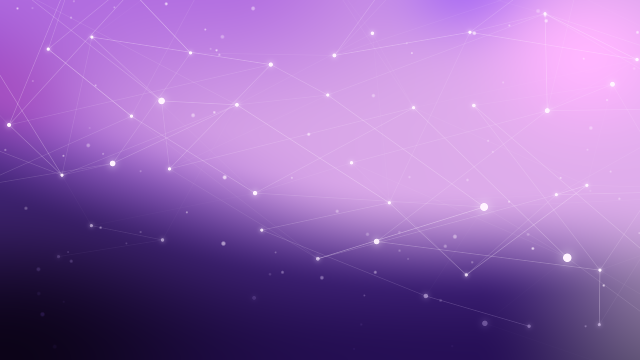
Write a Shadertoy shader that draws this background.

```glsl
const vec3 LAVENDER = vec3(0.87, 0.68, 0.92);
const vec3 ORCHID   = vec3(0.69, 0.42, 0.88);
const vec3 PURPLE   = vec3(0.58, 0.28, 0.78);
const vec3 MAGENTA  = vec3(0.66, 0.31, 0.75);
const vec3 VIOLET   = vec3(0.62, 0.38, 0.95);
const vec3 PINK     = vec3(1.00, 0.71, 1.00);
const vec3 DUSK     = vec3(0.54, 0.33, 0.76);
const vec3 INDIGO   = vec3(0.30, 0.17, 0.54);
const vec3 DEEP     = vec3(0.15, 0.06, 0.34);
const vec3 INK      = vec3(0.04, 0.01, 0.08);
const vec3 MIST     = vec3(0.78, 0.65, 0.85);
const vec3 SLATE    = vec3(0.40, 0.35, 0.48);
const vec3 SPARK    = vec3(1.00, 0.95, 1.00);
const vec3 DIM_SPARK = vec3(0.50, 0.32, 0.88);

const float CELL = 0.2;            // spacing of the network nodes
const int COLUMNS = 9;
const int ROWS = 5;
const int LINKS = 3;               // links leaving each node
const int DUST = 85;
const float LINK_WIDTH = 0.0008;
const float LINK_ALPHA = 0.36;
const float NODE_MIN = 0.0045;
const float NODE_GROWTH = 0.0075;

vec2 hash2(vec2 p) {
    vec3 q = fract(p.xyx * vec3(0.1031, 0.1030, 0.0973));
    q += dot(q, q.yzx + 33.33);
    return fract((q.xx + q.yz) * q.zy);
}

float glow(vec2 p, vec2 center, vec2 radius) {
    vec2 d = (p - center) / radius;
    return exp(-dot(d, d));
}

float segmentDistance(vec2 p, vec2 a, vec2 b) {
    vec2 ab = b - a;
    float t = clamp(dot(p - a, ab) / max(dot(ab, ab), 1e-5), 0.0, 1.0);
    return length(p - a - ab * t);
}

float coverage(float d, float radius, float pixel) {
    return clamp((radius - d) / pixel + 0.5, 0.0, 1.0);
}

vec2 nodePosition(vec2 cell) {
    return (cell + 0.08 + 0.84 * hash2(cell + 17.0)) * CELL;
}

// The network thins out toward the dark lower left.
float presence(vec2 p) {
    return smoothstep(0.2, 0.6, p.y + 0.2 * p.x);
}

vec3 backdrop(vec2 uv) {
    float x = uv.x, y = uv.y;
    float height = y - (0.59 - 0.70 * x + 0.45 * x * x);   // above the curved horizon

    // Upper light
    vec3 light = mix(LAVENDER, PURPLE, 0.95 * exp(-5.0 * x));
    float crown = smoothstep(0.62, 1.1, y) * (1.0 - 0.75 * smoothstep(0.35, 0.7, x));
    light = mix(light, ORCHID, crown);
    float shade = (1.0 - smoothstep(0.0, 0.25, height)) * (1.0 - smoothstep(0.2, 0.6, x));
    light = mix(light, DUSK, 0.6 * shade);
    light = mix(light, MAGENTA, 0.75 * glow(uv, vec2(0.0, 0.72), vec2(0.09, 0.16)));
    light = mix(light, VIOLET, 0.85 * glow(uv, vec2(0.74, 1.03), vec2(0.11, 0.13)));
    light = mix(light, PINK, glow(uv, vec2(0.92, 0.84), vec2(0.15, 0.21)));

    // Lower dark, black at the left corner and mist on the right
    vec3 dark = mix(DEEP, INDIGO, smoothstep(0.0, 0.38, y));
    dark = mix(dark, INK, 0.95 * glow(uv, vec2(0.0), vec2(0.33, 0.38)));
    vec3 haze = mix(SLATE, MIST, clamp(2.2 * y, 0.0, 1.0));
    dark = mix(dark, haze, smoothstep(0.74, 1.05, x));

    return mix(dark, light, smoothstep(-0.15, 0.16, height));
}

// Links in x, nodes in y
vec2 network(vec2 p, float pixel) {
    float lines = 0.0, dots = 0.0;
    for (int row = 0; row <= ROWS; row++)
    for (int column = -1; column <= COLUMNS; column++) {
        vec2 cell = vec2(column, row);
        vec2 a = nodePosition(cell);
        float strength = presence(a);
        float size = pow(hash2(cell + 51.0).x, 4.0);
        float d = length(p - a);
        float radius = NODE_MIN + NODE_GROWTH * size;
        float halo = 0.25 * exp(-d * d / (4.0 * radius * radius));
        dots = max(dots, strength * max(coverage(d, radius, pixel), halo));

        for (int k = 0; k < LINKS; k++) {
            vec2 seed = cell + float(k) * 7.3 + 91.0;
            vec2 offset = floor(hash2(seed) * vec2(6.0, 4.0)) - 2.0;
            vec2 b = nodePosition(cell + offset);
            float fade = hash2(seed + 29.0).y;
            float alpha = LINK_ALPHA * (0.12 + 0.88 * fade * fade);
            alpha *= min(strength, presence(b));
            float line = coverage(segmentDistance(p, a, b), LINK_WIDTH, pixel);
            lines = 1.0 - (1.0 - lines) * (1.0 - alpha * line);
        }
    }
    return vec2(lines, dots);
}

float dust(vec2 p, float aspect, float pixel) {
    float total = 0.0;
    for (int i = 0; i < DUST; i++) {
        vec2 seed = vec2(float(i), 5.0);
        vec2 center = hash2(seed) * vec2(aspect, 1.0);
        vec2 trait = hash2(seed + 63.0);
        float radius = mix(0.002, 0.0055, trait.x * trait.x);
        float alpha = mix(0.2, 0.75, trait.y) * mix(0.25, 1.0, presence(center));
        total = max(total, alpha * coverage(length(p - center), radius, pixel * 1.5));
    }
    return total;
}

void mainImage(out vec4 fragColor, in vec2 fragCoord) {
    vec2 uv = fragCoord / iResolution.xy;
    vec2 p = fragCoord / iResolution.y;
    float pixel = 1.0 / iResolution.y;

    vec3 color = backdrop(uv);
    vec3 spark = mix(DIM_SPARK, SPARK, smoothstep(0.1, 0.5, uv.y + 0.3 * uv.x));
    vec2 web = network(p, pixel);
    color = mix(color, spark, web.x);
    color = mix(color, spark, dust(p, iResolution.x / iResolution.y, pixel));
    color = mix(color, spark, web.y);
    fragColor = vec4(color, 1.0);
}
```
